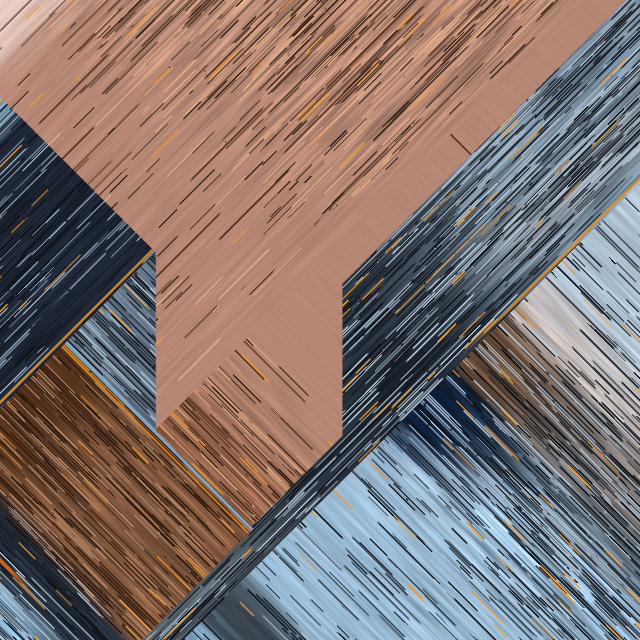
This background is drawn by a WebGL 2 fragment shader. Its source:

```glsl
#version 300 es
precision highp float;

uniform vec2 u_resolution;
out vec4 outColor;

float hash(vec2 p) {
    vec3 a = fract(p.xyx * vec3(0.1031, 0.1030, 0.0973));
    a += dot(a, a.yzx + 33.33);
    return fract((a.x + a.y) * a.z);
}

float cornerSlope(vec2 cell, vec2 offset) {
    float angle = 6.2832 * hash(cell);
    return dot(vec2(cos(angle), sin(angle)), offset);
}

float gradientNoise(vec2 p) {
    vec2 i = floor(p), f = fract(p), e = vec2(1.0, 0.0);
    vec2 s = f * f * f * (f * (f * 6.0 - 15.0) + 10.0);
    float low = mix(cornerSlope(i, f), cornerSlope(i + e, f - e), s.x);
    float high = mix(cornerSlope(i + e.yx, f - e.yx), cornerSlope(i + 1.0, f - 1.0), s.x);
    return mix(low, high, s.y);
}

// Broken parallel strokes: q.x runs across them, q.y along them
float dashes(vec2 q, float rows, float span, float density) {
    float row = floor(q.x * rows), f = fract(q.x * rows);
    float t = q.y / (span * (0.5 + hash(vec2(row, 3.0)))) + 19.0 * hash(vec2(row, 8.0));
    float pick = hash(vec2(row, floor(t)));
    float cluster = 0.8 + 1.3 * gradientNoise(q * vec2(14.0, 2.0));
    float body = smoothstep(0.0, 0.3, f) * smoothstep(0.0, 0.3, 1.0 - f);
    float ends = smoothstep(0.0, 0.05, fract(t)) * smoothstep(0.0, 0.05, 1.0 - fract(t));
    float strength = 0.5 + 0.5 * hash(vec2(floor(t) + 40.0, row));
    return step(pick, density * cluster) * body * ends * strength;
}

vec3 weave(vec2 q, vec3 base, vec3 dark, vec3 light, float busy) {
    float grain = gradientNoise(q * vec2(85.0, 4.0)) + 0.8 * gradientNoise(q * vec2(210.0, 9.0));
    vec3 c = base * (1.0 + (0.04 + 0.55 * busy) * grain);
    c = mix(c, dark, dashes(q, 175.0, 0.22, busy * 0.6));
    c = mix(c, light, dashes(q + 5.3, 205.0, 0.15, busy * 0.45));
    c = mix(c, dark * 0.6, dashes(q + 9.7, 235.0, 0.08, busy * 0.28));
    return mix(c, vec3(0.93, 0.60, 0.21), dashes(q + 14.1, 190.0, 0.08, busy * 0.06));
}

float line(float x, float center, float halfWidth) {
    return 1.0 - smoothstep(halfWidth * 0.5, halfWidth * 1.5, abs(x - center));
}

void main() {
    vec2 uv = gl_FragCoord.xy / u_resolution;
    float px = 1.0 / min(u_resolution.x, u_resolution.y);
    #define FILL(d) smoothstep(-px, px, d)

    // Diagonal axes: u climbs to the upper right, v falls to the lower right
    float u = uv.x + uv.y - 1.0, v = uv.x - uv.y + 1.0;
    vec2 rising = vec2(v, u), falling = vec2(u, v);
    float wobble = 0.04 * gradientNoise(vec2(u * 40.0, v * 2.0));
    float uw = u + wobble, vw = v + 0.04 * gradientNoise(vec2(v * 40.0, u * 2.0));
    vec3 ink = vec3(0.08, 0.10, 0.13), mist = vec3(0.70, 0.78, 0.84);
    vec3 gold = vec3(0.87, 0.57, 0.18), umber = vec3(0.20, 0.11, 0.06);

    // Lower right: sky, navy, brown and pale stripes
    float away = smoothstep(1.32, 1.65, v);
    vec3 base = mix(vec3(0.48, 0.63, 0.75), vec3(0.22, 0.26, 0.30), smoothstep(-0.67, -0.62, uw));
    base = mix(base, vec3(0.60, 0.73, 0.83), smoothstep(-0.58, -0.50, uw));
    vec3 navy = mix(vec3(0.05, 0.13, 0.24), vec3(0.42, 0.49, 0.55), away);
    base = mix(base, navy, smoothstep(-0.12, -0.01, uw - 0.12 * away));
    vec3 brown = mix(vec3(0.40, 0.29, 0.21), vec3(0.50, 0.48, 0.47), away);
    base = mix(base, brown, smoothstep(0.10, 0.17, uw));
    base = mix(base, vec3(0.78, 0.75, 0.74), smoothstep(0.25, 0.34, uw));
    base = mix(base, vec3(0.69, 0.77, 0.84), smoothstep(0.36, 0.46, uw));
    float middle = smoothstep(-0.20, 0.0, u) * (1.0 - smoothstep(0.24, 0.40, u));
    float busy = 0.20 + 0.45 * middle + 0.15 * smoothstep(1.35, 1.6, v);
    vec3 color = weave(falling, base, ink, mist, busy);

    // Slate band crossing the canvas
    base = mix(vec3(0.17, 0.21, 0.26), vec3(0.47, 0.55, 0.62), smoothstep(0.05, 0.6, u + 0.1 * wobble));
    base = mix(base, vec3(0.62, 0.64, 0.67), 0.6 * line(vw, 1.18, 0.05) * smoothstep(0.2, 0.5, u));
    base = mix(base, ink, 0.7 * smoothstep(1.10, 1.20, vw) * (1.0 - smoothstep(0.0, 0.35, abs(u - 0.02))));
    base = mix(base, vec3(0.36, 0.41, 0.45), 1.0 - smoothstep(-0.5, -0.2, u));
    vec3 band = weave(rising, base, ink, mist, 0.72);
    band = mix(band, gold, 0.8 * line(v, 1.278, 0.003) * smoothstep(0.15, 0.35, u));
    color = mix(color, band, FILL(1.286 - v));

    // Lower left: brown planks between blue grey stripes
    base = mix(vec3(0.53, 0.68, 0.79), vec3(0.15, 0.19, 0.24), smoothstep(-0.95, -0.88, uw));
    vec3 plank = mix(vec3(0.33, 0.20, 0.11), vec3(0.50, 0.34, 0.24), smoothstep(0.66, 0.95, v));
    base = mix(base, plank, smoothstep(-0.82, -0.76, uw));
    float blueSide = FILL(u + 0.436);
    base = mix(base, vec3(0.39, 0.46, 0.53), blueSide);
    vec3 dark = mix(umber, ink, max(blueSide, 1.0 - smoothstep(-0.82, -0.76, u)));
    vec3 light = mix(vec3(0.73, 0.55, 0.43), mist, max(blueSide, 1.0 - smoothstep(-0.82, -0.76, u)));
    vec3 planks = weave(falling, base, dark, light, 0.65);
    planks = mix(planks, vec3(0.50, 0.66, 0.77), line(u, -0.432, 0.004));
    planks = mix(planks, gold, 0.8 * line(u, -0.445, 0.002));
    planks = mix(planks, vec3(0.80, 0.40, 0.12), line(u, -0.875, 0.004) * (1.0 - smoothstep(0.90, 1.0, v)));
    color = mix(color, planks, max(FILL(0.978 - v), FILL(1.222 - v) * FILL(-0.43 - u)));

    // Dark wedge at the left edge
    base = mix(vec3(0.50, 0.65, 0.76), vec3(0.12, 0.15, 0.21), smoothstep(0.16, 0.23, vw));
    vec3 wedge = weave(rising, base, ink, vec3(0.58, 0.67, 0.75), 0.55);
    wedge = mix(wedge, gold, 0.85 * line(v, 0.629, 0.003));
    color = mix(color, wedge, FILL(0.638 - v));

    // Copper funnel: rising strokes above, falling strokes in its tip
    vec3 copper = vec3(0.71, 0.53, 0.455);
    base = mix(vec3(0.91, 0.80, 0.76), copper, smoothstep(0.04, 0.16, vw));
    busy = 0.10 + 0.48 * smoothstep(-0.10, 0.32, u - 0.25 * (v - 0.2));
    busy *= (1.0 - smoothstep(0.84, 0.92, v)) * smoothstep(0.03, 0.12, v);
    vec3 upper = weave(rising, base, vec3(0.31, 0.20, 0.14), vec3(0.88, 0.68, 0.53), busy);
    float toTip = 1.0 - smoothstep(-0.42, -0.08, u);
    base = mix(copper, vec3(0.58, 0.39, 0.29), toTip * toTip);
    vec3 tip = weave(falling, base, vec3(0.32, 0.19, 0.12), vec3(0.85, 0.64, 0.49), 0.6 * toTip);
    float shaft = min(min(uv.x - 0.2435, 0.535 - uv.x), min(u + 0.43, 1.216 - v));
    float funnel = max(shaft, min(u + 0.151, 0.978 - v));
    color = mix(color, mix(upper, tip, FILL(v - 0.914)), FILL(funnel));

    outColor = vec4(clamp(color, 0.0, 1.0), 1.0);
}
```
